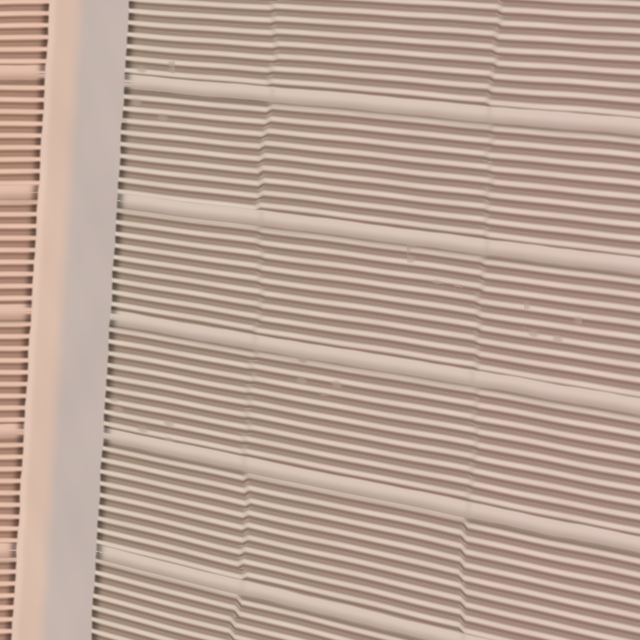
Reproduce this texture procedurally as a Shadertoy shader.

```glsl
// Ribbed plaster cladding seen at a slant: fine ridges grouped by broad bands,
// broken by two uneven panel joints and a smooth upright post.
// A perspective row coordinate drives the ridges; sines and hashes add the wear.

const float RIDGES_PER_ROW = 10.0;   // one of them is covered by the band
const float BAND_HALF = 0.068;       // in rows
const float RIDGE_INNER = 0.05;      // in ridge spacings
const float RIDGE_OUTER = 0.33;
const float LEAN = 0.060;            // sideways drift of the uprights
const float POST_LEFT = 0.078;
const float POST_RIGHT = 0.202;
const float JOINT_A = 0.430;
const float JOINT_B = 0.780;
const float JOG = 0.050;             // ridge offset between panels, in rows
const float JOINT_JITTER = 0.009;
const float CHIP_DENSITY = 0.05;

const vec3 GROOVE = vec3(0.635, 0.550, 0.495);
const vec3 SHADOW = vec3(0.555, 0.455, 0.400);
const vec3 RIDGE = vec3(0.880, 0.812, 0.758);
const vec3 BAND_LIT = vec3(0.850, 0.780, 0.735);
const vec3 BAND_DIM = vec3(0.710, 0.630, 0.585);
const vec3 POST_GREY = vec3(0.765, 0.705, 0.675);
const vec3 POST_PEACH = vec3(0.850, 0.735, 0.665);

float hash(vec2 p) {
    p = fract(p * vec2(0.1031, 0.1137));
    p += dot(p, p.yx + 33.33);
    return fract((p.x + p.y) * p.x * 97.3);
}

// Layered sines, roughly -1 to 1
float waves(vec2 p) {
    return 0.5 * sin(p.x + 1.7 * sin(p.y * 0.8))
         + 0.3 * sin(p.y * 2.1 + 1.3 * sin(p.x * 1.4))
         + 0.2 * sin(p.x * 3.7 - p.y * 3.1);
}

// Distance to the nearest scattered point
float cells(vec2 p) {
    float nearest = 1.0;
    for (int j = -1; j <= 1; j++)
    for (int i = -1; i <= 1; i++) {
        vec2 cell = floor(p) + vec2(i, j);
        vec2 point = cell + vec2(hash(cell + 50.0), hash(cell + 91.0));
        nearest = min(nearest, length(p - point));
    }
    return nearest;
}

// Row coordinate: rows fan out toward the right
float rowCoord(vec2 p, bool beforePost) {
    float t = (p.x - 0.182) / 0.818;
    if (beforePost) return (p.y - 0.114) / 0.1866;
    return (p.y - 0.126 - 0.073 * t) / (0.186 + 0.0315 * t);
}

float bump(float x, float width) {
    return exp(-x * x / (width * width));
}

vec3 ribbedWall(vec2 p, float upright, bool beforePost) {
    float k = rowCoord(p, beforePost) + 0.006 * waves(p * vec2(13.0, 9.0));
    float row = floor(k);
    float ridgeId = floor(k * RIDGES_PER_ROW + 0.5);

    // Ridges step up or down where panels meet
    float offset = JOG * (hash(vec2(row + 20.0, 3.0)) - 0.5);
    float joint = 0.0;
    for (int i = 0; i < 2; i++) {
        float id = float(i);
        float jitter = JOINT_JITTER * (hash(vec2(ridgeId + 40.0, id + 7.0)) - 0.5);
        float dx = upright - mix(JOINT_A, JOINT_B, id) - jitter
                 - 0.004 * sin(p.y * 17.0 + id * 2.0);
        float next = JOG * (hash(vec2(row + 20.0, id + 11.0)) - 0.5);
        offset = mix(offset, next, smoothstep(-0.006, 0.006, dx));
        joint += bump(dx, 0.005);
    }
    float s = (k + offset) * RIDGES_PER_ROW;
    float d = fract(s + 0.5) - 0.5;

    // Ridge lit from above, with its shadow below
    float under = bump(d - 0.36, 0.13);
    vec3 col = mix(GROOVE, SHADOW, 0.8 * under);
    float ridge = 1.0 - smoothstep(RIDGE_INNER, RIDGE_OUTER, abs(d));
    col = mix(col, RIDGE, ridge * (0.94 + 0.06 * waves(p * 31.0 + ridgeId)));
    col = mix(col, mix(GROOVE, RIDGE, 0.45), 0.4 * joint);
    col *= 1.0 - 0.16 * joint * under;

    // Small filled or broken spots
    vec2 wearUv = vec2(p.x * 22.0, k * 6.0);
    float worn = step(1.0 - CHIP_DENSITY, hash(floor(wearUv / 2.0) + 13.0));
    float chip = 1.0 - smoothstep(0.08, 0.25, cells(wearUv));
    col = mix(col, BAND_DIM, 0.6 * chip * worn);

    // Broad rounded band at each row start
    float v = (k - floor(k + 0.5) + 0.004 * waves(p * 40.0)) / BAND_HALF;
    col *= 1.0 - 0.10 * bump(v - 1.25, 0.3);
    vec3 band = mix(BAND_LIT, BAND_DIM, smoothstep(-0.35, 1.0, v));
    band = mix(band, BAND_DIM, 0.2 * joint);
    col = mix(col, band, 1.0 - smoothstep(0.72, 1.08, abs(v)));

    // Dark beads where ridges die into the post
    float gap = beforePost ? POST_LEFT - upright : upright - POST_RIGHT;
    col *= 1.0 - 0.38 * (1.0 - ridge) * bump(gap - 0.003, 0.007);
    vec3 tint = mix(vec3(0.985, 0.995, 0.97), vec3(1.01, 0.985, 0.995), p.x);
    return col * (beforePost ? vec3(1.05, 0.95, 0.91) : tint);
}

void mainImage(out vec4 fragColor, in vec2 fragCoord) {
    vec2 p = vec2(fragCoord.x, iResolution.y - fragCoord.y) / iResolution.y;
    float upright = p.x + LEAN * p.y + 0.0012 * waves(p.yx * vec2(60.0, 9.0));
    bool beforePost = upright < 0.5 * (POST_LEFT + POST_RIGHT);
    vec3 col = ribbedWall(p, upright, beforePost);

    // Smooth post: peach on the left face, grey on the right
    float across = (upright - POST_LEFT) / (POST_RIGHT - POST_LEFT);
    vec3 post = mix(POST_PEACH, POST_GREY, smoothstep(0.28, 0.50, across));
    post *= 1.0 + 0.015 * waves(p * vec2(35.0, 14.0));
    post += 0.04 * bump(across - 0.04, 0.05);
    float inside = smoothstep(-0.0025, 0.0025, upright - POST_LEFT)
                 * (1.0 - smoothstep(-0.0025, 0.0025, upright - POST_RIGHT));
    fragColor = vec4(mix(col, post, inside), 1.0);
}
```
